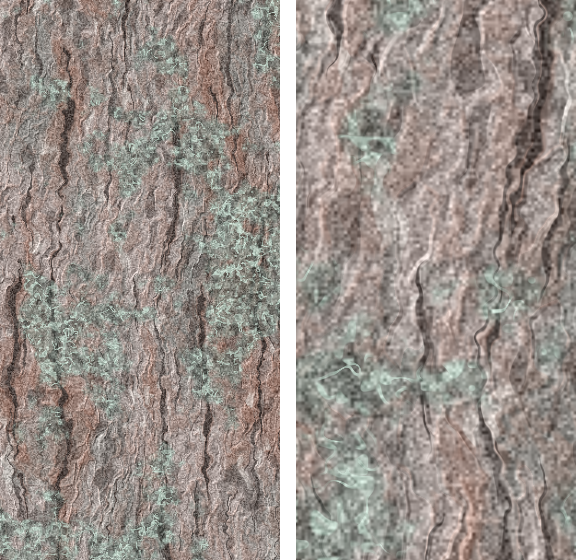
Left, the full canvas; right, a detail of the centre.
A Shadertoy shader for this texture:

```glsl
// Weathered pine bark: flaky vertical plates, dark fissures, rust and crumbly pale lichen.

const vec3 GREY_BARK = vec3(0.57, 0.56, 0.545);
const vec3 PINK_BARK = vec3(0.68, 0.63, 0.615);
const vec3 RUST = vec3(0.59, 0.44, 0.385);
const vec3 FISSURE = vec3(0.25, 0.22, 0.21);
const vec3 LICHEN_SHADE = vec3(0.46, 0.52, 0.49);
const vec3 LICHEN_TIP = vec3(0.78, 0.87, 0.82);
const vec3 PALE_FLAKE = vec3(0.82, 0.80, 0.78);
const vec2 FLAKE_SCALE = vec2(29.0, 11.0);
const vec2 LIGHT_STEP = vec2(0.0040, -0.0040);
const float RELIEF = 0.52;
const float GRAIN = 0.42;
const float GRAIN_SCALE = 256.0;

float hash(vec2 p) {
    vec3 q = fract(p.xyx * 0.1031);
    q += dot(q, q.yzx + 33.33);
    return fract((q.x + q.y) * q.z);
}

float noise(vec2 p) {
    vec2 i = floor(p), f = fract(p);
    f = f * f * (3.0 - 2.0 * f);
    return mix(mix(hash(i), hash(i + vec2(1, 0)), f.x),
               mix(hash(i + vec2(0, 1)), hash(i + vec2(1, 1)), f.x), f.y);
}

float fbm(vec2 p) {
    float sum = 0.0, amp = 0.53;
    for (int i = 0; i < 4; i++) {
        sum += amp * noise(p);
        p = mat2(1.6, 1.2, -1.2, 1.6) * p + 17.3;
        amp *= 0.5;
    }
    return sum;
}

// Cellular noise: x = distance gap at the cell border, y = cell value
vec2 cells(vec2 p) {
    vec2 base = floor(p);
    float near = 9.0, second = 9.0, value = 0.0;
    for (int y = -1; y <= 1; y++)
    for (int x = -1; x <= 1; x++) {
        vec2 c = base + vec2(x, y);
        float d = length(c + vec2(hash(c), hash(c + 51.7)) - p);
        if (d < near) {
            second = near;
            near = d;
            value = hash(c + 9.1);
        } else {
            second = min(second, d);
        }
    }
    return vec2(second - near, value);
}

// Bends the straight grain and roughens every outline
vec2 warp(vec2 p) {
    p.x += 0.09 * (noise(p * vec2(3.0, 2.2)) - 0.5)
         + 0.03 * (noise(p * vec2(9.0, 8.0) + 5.0) - 0.5)
         + 0.022 * (noise(p * vec2(27.0, 25.0) + 8.0) - 0.5)
         + 0.012 * (noise(p * vec2(75.0, 60.0) + 3.0) - 0.5);
    p.y += 0.07 * (noise(p * vec2(14.0, 9.0) + 31.0) - 0.5)
         + 0.03 * (noise(p * vec2(55.0, 40.0) + 47.0) - 0.5);
    return p;
}

// Broken vertical cracks, one per column, opening and closing along their length
float cracks(vec2 w, float columns, float width, float threshold) {
    float u = w.x * columns;
    float id = floor(u);
    float open = noise(vec2(id * 7.3 + 0.5, w.y * (1.5 + columns * 0.2) + id * 3.7));
    open += 0.4 * (noise(w * vec2(30.0, 22.0) + 19.0) - 0.5);
    float center = 0.25 + 0.5 * hash(vec2(id, 4.0));
    float halfWidth = width * columns * smoothstep(threshold, 1.0, open);
    float d = abs(fract(u) - center);
    return (1.0 - smoothstep(halfWidth * 0.5, halfWidth + 0.002 * columns, d))
         * smoothstep(threshold, threshold + 0.1, open);
}

float barkHeight(vec2 w) {
    vec2 flake = cells(w * FLAKE_SCALE);
    float layers = flake.y * smoothstep(0.0, 0.2, flake.x);
    return 0.36 * layers + 0.8 * fbm(w * vec2(20.0, 8.0)) + 0.6 * noise(w * vec2(85.0, 42.0));
}

void mainImage(out vec4 fragColor, in vec2 fragCoord) {
    vec2 p = fragCoord / iResolution.x;
    vec2 w = warp(p);
    float height = barkHeight(w);
    float slope = height - barkHeight(warp(p - LIGHT_STEP));

    // Plate colour with rust in streaks and hollows
    vec2 flake = cells(w * FLAKE_SCALE);
    float tone = fbm(w * vec2(7.0, 2.5) + 40.0);
    vec3 color = mix(GREY_BARK, PINK_BARK, smoothstep(0.3, 0.65, tone + 0.2 * (flake.y - 0.5)));
    float rustArea = smoothstep(0.42, 0.68, fbm(w * vec2(9.0, 1.8) + 73.0));
    float hollow = 1.0 - smoothstep(0.55, 0.95, height);
    color = mix(color, RUST, clamp(0.55 * rustArea + 0.35 * hollow, 0.0, 0.8));
    float chip = smoothstep(0.66, 0.76, noise(w * vec2(44.0, 17.0) + 27.0));
    color = mix(color, PALE_FLAKE, 0.6 * chip * smoothstep(0.45, 0.7, noise(p * 9.0 + 66.0)));

    // Relief, short dark chinks and long fissures with rusty rims
    color += RELIEF * clamp(-slope, -0.5, 0.4);
    float chink = 1.0 - smoothstep(0.2, 0.29, noise(w * vec2(42.0, 13.0) + 55.0));
    float rim = cracks(w, 6.0, 0.030, 0.45);
    float deep = max(cracks(w, 6.0, 0.015, 0.45), 0.8 * cracks(w + 0.37, 13.0, 0.009, 0.52));
    color = mix(color, RUST * 0.85, 0.45 * rim);
    color = mix(color, FISSURE, max(0.85 * deep, 0.38 * chink));

    // Lichen: ragged grey-green patches strewn with small bright curls and crumbs
    float patches = fbm(p * vec2(5.0, 3.4) + 12.0) + 0.6 * (fbm(p * 17.0) - 0.5);
    float lichen = smoothstep(0.50, 0.66, patches);
    vec2 curlSpace = p * 58.0 + 1.8 * vec2(noise(p * 45.0), noise(p * 45.0 + 61.0));
    float curl = 1.0 - smoothstep(0.06, 0.16, abs(noise(curlSpace) - 0.55));
    curl *= smoothstep(0.42, 0.6, noise(p * 38.0 + 90.0));
    float crumb = smoothstep(0.68, 0.8, noise(p * 70.0 + 23.0));
    float gaps = smoothstep(0.25, 0.6, noise(p * 52.0 + 14.0));
    color = mix(color, LICHEN_SHADE * mix(0.68, 1.18, gaps), 0.6 * lichen);
    color = mix(color, LICHEN_TIP, 0.75 * lichen * max(curl, 0.7 * crumb));

    // Fine mineral grain
    vec2 g = p * GRAIN_SCALE - 0.5;
    color += GRAIN * (0.5 * (noise(g) + noise(g + 301.0)) - 0.5);
    fragColor = vec4(clamp(color, 0.0, 1.0), 1.0);
}
```
